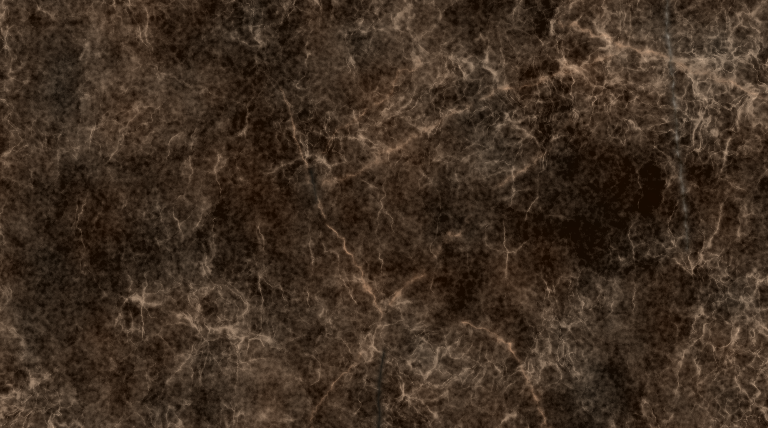
A Shadertoy shader for this texture:

```glsl
vec2 hash2(vec2 p) {
    p = vec2(dot(p, vec2(127.1, 311.7)), dot(p, vec2(269.5, 183.3)));
    return fract(sin(p) * 43758.5);
}

float corner(vec2 cell, vec2 f, vec2 o) {
    return dot(hash2(cell + o) * 2.0 - 1.0, f - o);
}

float gradientNoise(vec2 p) {
    vec2 c = floor(p), f = fract(p);
    vec2 u = f * f * f * (f * (f * 6.0 - 15.0) + 10.0);
    return mix(mix(corner(c, f, vec2(0, 0)), corner(c, f, vec2(1, 0)), u.x),
               mix(corner(c, f, vec2(0, 1)), corner(c, f, vec2(1, 1)), u.x), u.y);
}

float fbm(vec2 p) {
    float sum = 0.0, amp = 0.5;
    for (int i = 0; i < 5; i++) {
        sum += amp * gradientNoise(p);
        p = mat2(1.6, 1.2, -1.2, 1.6) * p + 7.3;
        amp *= 0.5;
    }
    return sum;
}

vec2 warp(vec2 p) {
    return vec2(fbm(p), fbm(p + 31.7));
}

// Voronoi cells: x = distance to the nearest border, y = random tone
vec2 cells(vec2 p) {
    vec2 c = floor(p), f = fract(p), nearest = vec2(0), home = vec2(0);
    float best = 8.0, border = 8.0;
    for (int k = 0; k < 9; k++) {
        vec2 o = vec2(k % 3 - 1, k / 3 - 1);
        vec2 r = o + hash2(c + o) - f;
        if (dot(r, r) < best) { best = dot(r, r); nearest = r; home = o; }
    }
    for (int k = 0; k < 25; k++) {
        vec2 o = home + vec2(k % 5 - 2, k / 5 - 2);
        vec2 r = o + hash2(c + o) - f, d = r - nearest;
        if (dot(d, d) > 1e-4) border = min(border, dot(0.5 * (r + nearest), normalize(d)));
    }
    return vec2(border, hash2(c + home + 5.5).x);
}

float thread(vec2 p, float width) {
    return exp(-abs(fbm(p)) / width);
}

float crack(vec2 p, vec2 a, vec2 b, float width) {
    vec2 d = b - a;
    float t = clamp(dot(p - a, d) / dot(d, d), 0.0, 1.0);
    return exp(-length(p - a - d * t) / width);
}

float glow(vec2 p, vec2 centre, vec2 size) {
    vec2 d = (p - centre) / size;
    return exp(-dot(d, d));
}

void mainImage(out vec4 fragColor, in vec2 fragCoord) {
    vec2 p = fragCoord / iResolution.y;
    vec2 q = p + 0.13 * warp(p * 3.0) + 0.05 * warp(p * 13.0) + 0.012 * warp(p * 50.0);
    vec2 j = p + 0.07 * warp(p * 7.0) + 0.022 * warp(p * 35.0);

    // Where veins crowd together, and where the stone stays dark
    float haze = glow(p, vec2(1.62, 0.82), vec2(0.36, 0.14)) + 0.7 * glow(p, vec2(0.03, 0.06), vec2(0.13, 0.12))
               + 0.4 * glow(p, vec2(1.75, 0.3), vec2(0.2, 0.25)) + 0.3 * glow(p, vec2(0.2, 0.85), vec2(0.5, 0.2));
    float shade = glow(p, vec2(1.4, 0.5), vec2(0.4, 0.25));
    float dense = smoothstep(-0.15, 0.2, fbm(p * 3.2 + 4.0)) + 0.7 * haze;
    float broken = smoothstep(-0.12, 0.14, fbm(p * 11.0 + 13.0));

    // Clouded brown ground with angular fragments and sharp grain
    vec2 large = cells(q * vec2(7.0, 5.0));
    vec2 small = cells(q * vec2(17.0, 14.0) + 3.0);
    vec2 chips = cells(q * vec2(34.0, 27.0) + 8.0);
    float tone = 0.1 + 0.65 * fbm(p * 2.6 + 20.0) + 0.14 * (large.y - 0.5) + 0.13 * (small.y - 0.5);
    tone += 0.1 * (chips.y - 0.5) + 0.5 * fbm(p * 20.0) + 0.75 * fbm(p * 85.0);
    tone += 0.13 * haze - 0.13 * shade;

    // Fine network of veins
    float net = 0.65 * exp(-large.x / 0.028) * (0.35 + dense) * broken;
    net += 0.5 * exp(-small.x / 0.05) * dense * (0.25 + 0.75 * broken);
    net += 0.3 * exp(-chips.x / 0.08) * dense * (1.0 - 0.7 * broken);
    net += 0.45 * thread(q * vec2(5.0, 2.6) + 9.0, 0.01) * broken;
    net += 0.4 * thread(q * vec2(9.0, 7.0) + 40.0, 0.012) * dense;
    net += 0.5 * haze * thread(j * vec2(6.0, 13.0), 0.03);
    net *= max(0.2, 0.9 + 2.2 * fbm(p * 45.0 + 6.0));

    // Steep hairlines
    for (int i = 0; i < 13; i++) {
        vec2 h = hash2(vec2(i, 3)), top = vec2(0.14 * float(i) + 0.1 * h.x, 0.3 + 0.4 * h.y);
        net += 0.5 * (0.25 + broken) * crack(j, top, top - vec2(0.06 * h.y - 0.03, 0.18 + 0.2 * h.x), 0.0024);
    }

    // Long fractures
    float major = 0.6 * crack(j, vec2(0.64, 0.8), vec2(0.74, 0.53), 0.004);
    major += 0.9 * crack(j, vec2(0.74, 0.53), vec2(0.9, 0.25), 0.004);
    major += 0.5 * crack(j, vec2(0.76, 0.56), vec2(1.17, 0.8), 0.008);
    major += 0.5 * crack(j, vec2(1.17, 0.8), vec2(1.45, 0.88), 0.007);
    major += 0.5 * crack(j, vec2(0.75, 0.65), vec2(0.98, 0.86), 0.004);
    major += 0.7 * broken * crack(j, vec2(0.9, 0.25), vec2(1.09, 0.5), 0.008);
    major += 0.7 * broken * crack(j, vec2(1.09, 0.5), vec2(1.34, 0.72), 0.007);
    major += 0.7 * crack(j, vec2(1.07, 0.24), vec2(1.2, 0.19), 0.004);
    major += 0.9 * crack(j, vec2(1.2, 0.19), vec2(1.28, 0.0), 0.005);
    major += 0.6 * crack(j, vec2(0.84, 0.18), vec2(0.71, 0.0), 0.004);
    major += 0.7 * crack(j, vec2(1.31, 0.95), vec2(1.79, 0.77), 0.006);
    major *= 0.7 + 2.2 * fbm(p * 30.0 + 2.0);
    tone += net + max(major, 0.0);

    // Brown to cream ramp, rust along the fractures
    tone = max(tone, -0.12);
    tone = tone < 0.8 ? tone : 0.8 + 0.45 * (tone - 0.8);
    vec3 color = mix(vec3(0.14, 0.09, 0.05), vec3(0.6, 0.5, 0.41), tone);
    color += vec3(0.04, 0.0, -0.02) * (major + 1.5 * fbm(p * 4.0 + 50.0));

    // Grey mineral seams with dark cores
    vec2 s = p + 0.4 * (j - p);
    float seam = max(crack(s, vec2(1.555, 1.0), vec2(1.58, 0.7), 0.005), crack(s, vec2(1.58, 0.7), vec2(1.61, 0.42), 0.005));
    float core = max(crack(s, vec2(0.725, 0.6), vec2(0.74, 0.53), 0.006), crack(s, vec2(0.9, 0.18), vec2(0.88, 0.0), 0.006));
    color = mix(color, vec3(0.36, 0.33, 0.29) + 1.2 * fbm(p * 40.0), 0.75 * seam);
    color = mix(color, vec3(0.1, 0.09, 0.07), 0.8 * core);
    fragColor = vec4(clamp(color, 0.0, 1.0), 1.0);
}
```
